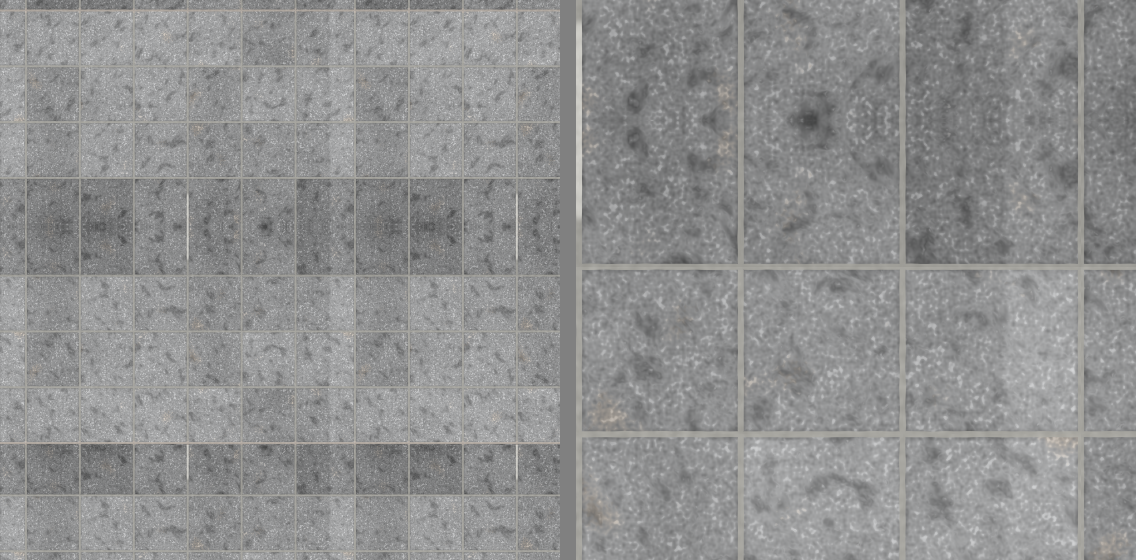
Left: the whole. Right: its middle third, enlarged.
This texture is drawn by a WebGL 2 fragment shader. Its source:

```glsl
#version 300 es
precision highp float;
// Weathered grey stone tiles with pale grout, mirrored about a dark band of taller tiles.
uniform vec2 u_resolution;
out vec4 fragColor;

vec2 hash2(vec2 p) {
  vec3 h = fract(vec3(p.xyx) * vec3(0.1031, 0.1030, 0.0973));
  h += dot(h, h.yzx + 33.33);
  return fract((h.xx + h.yz) * h.zy);
}

float corner(vec2 cell, vec2 offset) {
  return dot(hash2(cell) * 2.0 - 1.0, offset);
}

float gradientNoise(vec2 p) {
  vec2 i = floor(p), f = fract(p);
  vec2 s = f * f * f * (f * (f * 6.0 - 15.0) + 10.0);
  vec2 e = vec2(1, 0);
  return mix(mix(corner(i, f), corner(i + e, f - e), s.x),
             mix(corner(i + e.yx, f - e.yx), corner(i + 1.0, f - 1.0), s.x), s.y);
}

float fbm(vec2 p) {
  float sum = 0.0, amplitude = 1.0;
  for (int i = 0; i < 4; i++) {
    sum += amplitude * gradientNoise(p);
    p = mat2(1.6, 1.2, -1.2, 1.6) * p + 17.3;
    amplitude *= 0.62;
  }
  return sum;
}

// Speckled stone; q is measured in tile widths
vec3 stone(vec2 q, float tone) {
  float grain = 0.7 * gradientNoise(q * 15.0) + gradientNoise(q * 27.0 + 5.0)
              + 0.9 * gradientNoise(q * 43.0 + 9.0);
  vec2 slanted = mat2(0.8, -0.6, 0.6, 0.8) * q * vec2(1.0, 1.25);
  float cloud = fbm(slanted * 4.2 + 0.4 * gradientNoise(q * 3.0));
  float blotch = smoothstep(0.08, 0.55, cloud + 0.3 * grain);
  float fleck = smoothstep(0.25, 0.75, grain - 0.5 * cloud);
  float value = tone + 0.11 * grain - 0.14 * blotch + 0.07 * fleck
              + 0.07 * gradientNoise(q * 1.7 + 40.0);
  float stain = smoothstep(0.3, 0.6, gradientNoise(q * 2.3 + 71.0) + 0.2 * grain);
  return value * mix(vec3(0.995, 1.0, 1.005), vec3(1.07, 1.0, 0.92), 0.6 * stain);
}

void main() {
  vec2 uv = gl_FragCoord.xy / u_resolution;
  float pixel = 1.0 / min(u_resolution.x, u_resolution.y);
  float down = 1.0 - uv.y;

  // Six columns per repeat, the last one wider; rows mirror, then restart
  float x = mod(uv.x - 0.0462, 0.5877) / 0.0963;
  float away = down < 0.7945 ? abs(down - 0.405) : down - 0.7975;
  float y = away / 0.0997 + 0.126;
  vec2 tile = vec2(min(floor(x), 5.0), floor(y));
  bool darkRow = tile.y < 1.0 || tile.y > 3.0;

  // Tone of each tile
  vec2 random = hash2(tile + vec2(3.0, 11.0));
  float tone = 0.605 + 0.09 * (random.x - 0.5);
  if (darkRow) tone = tile.x < 2.0 ? 0.495 : 0.545 + 0.03 * (random.x - 0.5);
  if (tile.x > 4.0) tone += mix(-0.035, 0.02, smoothstep(5.60, 5.66, x));

  // Smudges along the mirror axis
  vec2 q = vec2(x, y) + floor(random * 20.0) * 7.0;
  float smudge = exp(-abs(away) * 75.0);
  tone -= smudge * (0.035 + 0.12 * gradientNoise(vec2(x * 5.0, y * 3.0)));
  vec3 color = stone(q, tone);

  // Distance to the nearest joint
  float rightEdge = tile.x > 4.0 ? 6.1028 : tile.x + 1.0;
  float sideGap = min(x - tile.x, rightEdge - x) * 0.0963;
  float rise = fract(y);
  float rowGap = (tile.y < 1.0 ? 1.0 - rise : min(rise, 1.0 - rise)) * 0.0997;
  float gap = min(sideGap, rowGap) + 0.0005 * gradientNoise(vec2(x, y) * 9.0);

  // Shaded tile rim, then grout
  color *= 1.0 - 0.1 * (1.0 - smoothstep(0.0018, 0.0045, gap));
  vec3 grout = vec3(0.665, 0.66, 0.635) + 0.07 * gradientNoise(vec2(x, y) * 16.0);
  if (abs(y - 4.0) < 0.04) grout += vec3(0.07, 0.04, 0.03);
  if (darkRow) grout -= 0.03;
  float scratch = (1.0 - step(0.06, abs(x - 3.0))) * (1.0 - smoothstep(0.055, 0.062, away));
  grout += 0.2 * scratch;
  float joint = 1.0 - smoothstep(0.0018 - 0.6 * pixel, 0.0018 + 0.6 * pixel, gap);
  color = mix(color, grout, 0.9 * joint);

  fragColor = vec4(clamp(color, 0.0, 1.0), 1.0);
}
```
